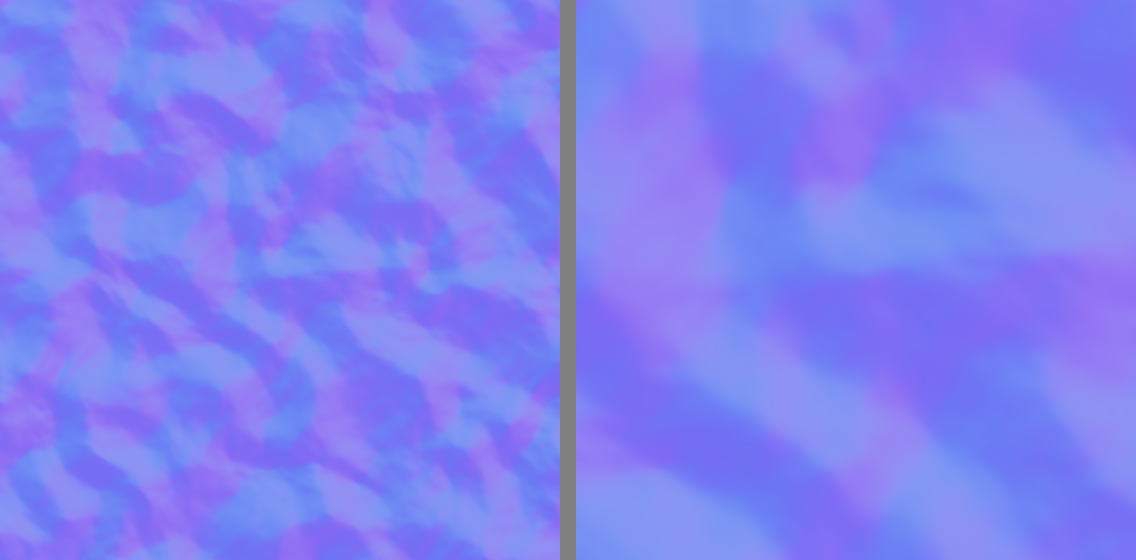
Left: the whole. Right: its middle third, enlarged.
Reproduce this texture map procedurally as a three.js fragment shader.

```glsl
// Tangent-space normal map of a softly crumpled surface with diagonal folds.
varying vec2 vUv;

const vec3 FLAT_COLOR = vec3(0.503, 0.502, 0.965);
const float TILT_RANGE = 0.094;    // largest shift of red and green
const float PLATEAU = 0.5;         // lower values give flatter facets
const float SLOPE_SCALE = 0.14;
const float SAMPLE_STEP = 0.005;

// Sine-free hash giving a unit gradient direction
vec2 latticeGradient(vec2 cell, float seed) {
  vec3 p = fract((cell.xyx + seed) * vec3(0.1031, 0.1030, 0.0973));
  p += dot(p, p.yzx + 33.33);
  vec2 g = fract((p.xx + p.yz) * p.zy) * 2.0 - 1.0;
  return g / (length(g) + 0.001);
}

float gradientNoise(vec2 p, float seed) {
  vec2 cell = floor(p);
  vec2 f = p - cell;
  vec2 u = f * f * f * (f * (f * 6.0 - 15.0) + 10.0);
  vec2 e = vec2(1.0, 0.0);
  float a = dot(latticeGradient(cell, seed), f);
  float b = dot(latticeGradient(cell + e.xy, seed), f - e.xy);
  float c = dot(latticeGradient(cell + e.yx, seed), f - e.yx);
  float d = dot(latticeGradient(cell + e.xx, seed), f - e.xx);
  return mix(mix(a, b, u.x), mix(c, d, u.x), u.y);
}

// Bends the folds so that they do not all run parallel
vec2 warp(vec2 p, float frequency, float amount) {
  vec2 q = p * frequency + 3.7;
  return p + amount * vec2(gradientNoise(q, 11.0), gradientNoise(q, 47.0));
}

// Axes along and across the falling diagonal
vec2 foldSpace(vec2 p, float along, float across) {
  return vec2((p.x - p.y) * along, (p.x + p.y) * across) * 0.7071;
}

// Broad folds, with finer creases that have no main direction
float foldHeight(vec2 uv) {
  vec2 bent = warp(uv, 5.0, 0.04);
  float height = gradientNoise(foldSpace(bent, 6.9, 8.8) + 20.0, 5.0);
  vec2 p = bent * 14.5 + 31.0;
  float amplitude = 0.25;
  for (int i = 0; i < 3; i++) {
    height += amplitude * gradientNoise(p, 22.0 + 17.0 * float(i));
    p = mat2(0.8, 0.6, -0.6, 0.8) * p * 2.1 + 7.3;
    amplitude *= 0.25;
  }
  return height;
}

vec2 surfaceSlope(vec2 uv, float stepSize) {
  vec2 e = vec2(stepSize, 0.0);
  return vec2(foldHeight(uv + e.xy) - foldHeight(uv - e.xy),
              foldHeight(uv + e.yx) - foldHeight(uv - e.yx)) / (2.0 * stepSize);
}

// Compresses steep slopes into even facets with soft creases
vec2 softLimit(vec2 slope, float softness) {
  return slope / sqrt(softness + dot(slope, slope));
}

void main() {
  vec2 slope = surfaceSlope(vUv, SAMPLE_STEP) * SLOPE_SCALE;
  vec2 tilt = -TILT_RANGE * softLimit(slope, PLATEAU);
  vec3 color = FLAT_COLOR + vec3(tilt, -1.3 * dot(tilt, tilt));
  gl_FragColor = vec4(color, 1.0);
}
```
